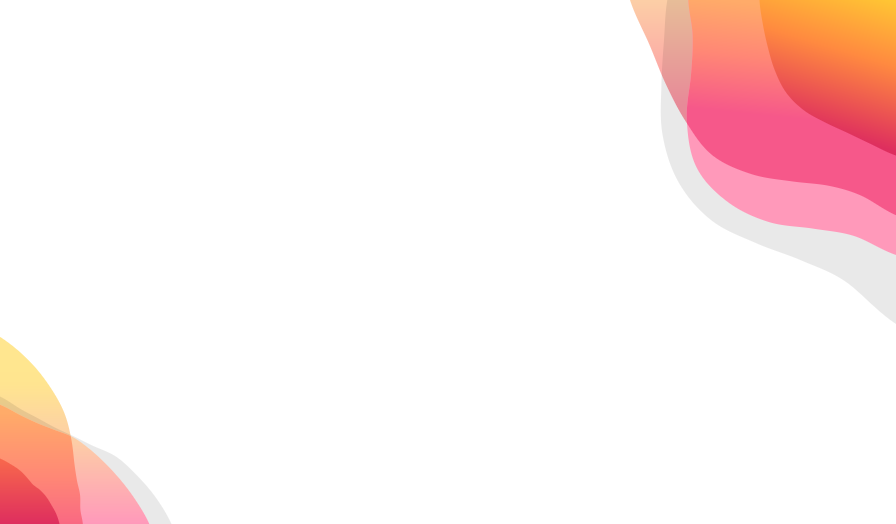
Write a Shadertoy shader that draws this background.

```glsl
// Soft translucent waves in two opposite corners of a white canvas.
// Each wave is a radius around its corner, splined over ten equal angles;
// overlapping waves take richer vertical gradients and cast a flat grey shadow.

const vec2 GRID = vec2(768.0, 448.0);   // design units across the canvas
const float SHADE = 0.915;              // brightness under the grey shadow
const vec3 PAPER = vec3(1.0);

// Wave radii from the horizontal edge (0 deg) to the vertical edge (90 deg)
const float TOP_SHADOW[10] = float[10](196., 202., 214., 231., 243., 246., 240., 237., 245., 277.);
const float TOP_FRONT[10]  = float[10](178., 177., 187., 207., 223., 225., 219., 208., 205., 218.);
const float TOP_BACK[10]   = float[10](228., 215., 210., 208., 206., 194., 179., 169., 170., 184.);
const float TOP_CORE[10]   = float[10](117., 116., 117., 120., 123., 123., 121., 121., 125., 133.);
const float LOW_SHADOW[10] = float[10](147., 135., 124., 115., 104., 98., 95., 96., 100., 109.);
const float LOW_FRONT[10]  = float[10](128., 118., 110., 104., 100., 97., 93., 92., 95., 102.);
const float LOW_BACK[10]   = float[10](71., 70., 73., 76., 83., 95., 110., 125., 142., 160.);
const float LOW_CORE[10]   = float[10](51., 49., 47., 46., 45., 44., 46., 49., 52., 56.);

// Palette
const vec3 PEACH  = vec3(0.99, 0.81, 0.65);
const vec3 ROSE   = vec3(0.99, 0.59, 0.65);
const vec3 BLUSH  = vec3(1.00, 0.60, 0.73);
const vec3 BUTTER = vec3(1.00, 0.90, 0.56);
const vec3 ORANGE = vec3(1.00, 0.67, 0.41);
const vec3 CORAL  = vec3(1.00, 0.53, 0.46);
const vec3 PINK   = vec3(0.965, 0.345, 0.54);
const vec3 GOLD   = vec3(1.00, 0.78, 0.20);
const vec3 AMBER  = vec3(1.00, 0.54, 0.25);
const vec3 EMBER  = vec3(0.97, 0.40, 0.30);
const vec3 CRIMSON = vec3(0.87, 0.18, 0.37);

// Catmull-Rom radius at the angle of q, with straight extension at both ends
float waveRadius(float knots[10], vec2 q) {
    float s = clamp(atan(q.y, q.x) / radians(10.0), 0.0, 8.9999);
    int i = int(s);
    float t = s - float(i);
    float b = knots[i], c = knots[i + 1];
    float a = i > 0 ? knots[max(i - 1, 0)] : 2.0 * b - c;
    float d = i < 8 ? knots[min(i + 2, 9)] : 2.0 * c - b;
    return b + 0.5 * t * (c - a + t * (2.0 * a - 5.0 * b + 4.0 * c - d
             + t * (3.0 * (b - c) + d - a)));
}

// Smooth coverage of the wave, one pixel wide at its edge
float wave(float knots[10], vec2 q) {
    float d = length(q) - waveRadius(knots, q);
    float pixel = max(length(vec2(dFdx(d), dFdy(d))), 1e-4);
    return clamp(0.5 - d / pixel, 0.0, 1.0);
}

vec3 ramp(vec3 a, vec3 b, vec3 c, float middle, float t) {
    return t < middle ? mix(a, b, clamp(t / middle, 0.0, 1.0))
                      : mix(b, c, clamp((t - middle) / (1.0 - middle), 0.0, 1.0));
}

// Top right: q measures left and down from the corner
vec3 topWaves(vec3 col, vec2 q) {
    float back = wave(TOP_BACK, q);
    float front = wave(TOP_FRONT, q);
    float bodyTone = (q.y + 0.1 * (q.x - 150.0)) / 95.0;
    float coreTone = (q.y + 0.3 * q.x) / 130.0;
    col = mix(col, mix(PEACH, ROSE, clamp(q.y / 90.0, 0.0, 1.0)), back);
    col *= mix(1.0, SHADE, wave(TOP_SHADOW, q));
    col = mix(col, BLUSH, front);
    col = mix(col, ramp(ORANGE, CORAL, PINK, 0.48, bodyTone), back * front);
    return mix(col, ramp(GOLD, AMBER, CRIMSON, 0.44, coreTone), wave(TOP_CORE, q));
}

// Bottom left: q measures right and up from the corner
vec3 lowWaves(vec3 col, vec2 q) {
    float back = wave(LOW_BACK, q);
    float front = wave(LOW_FRONT, q);
    float drop = 1.0 - q.y / 95.0;
    col = mix(col, mix(PEACH, BUTTER, smoothstep(65.0, 130.0, q.y)), back);
    col *= mix(1.0, SHADE, wave(LOW_SHADOW, q));
    col = mix(col, mix(BLUSH, PEACH, clamp(q.y / 72.0, 0.0, 1.0)), front);
    col = mix(col, ramp(ORANGE, CORAL, mix(CORAL, PINK, 0.65), 0.58, drop), back * front);
    return mix(col, mix(CRIMSON, EMBER, clamp(q.y / 54.0, 0.0, 1.0)), wave(LOW_CORE, q));
}

void mainImage(out vec4 fragColor, in vec2 fragCoord) {
    vec2 p = fragCoord / iResolution.xy * GRID;
    vec3 col = topWaves(PAPER, GRID - p);
    fragColor = vec4(lowWaves(col, p), 1.0);
}
```
